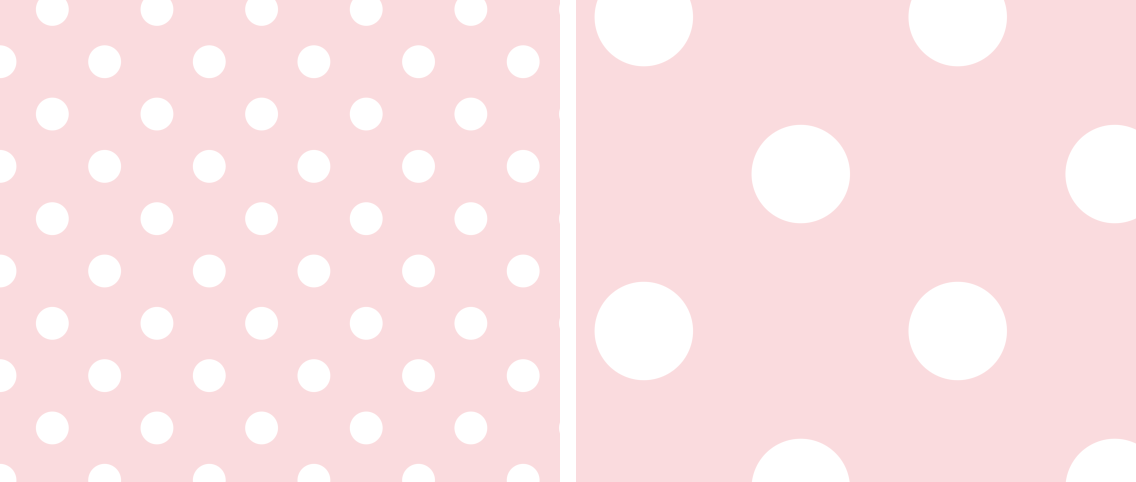
Left: the whole. Right: its middle third, enlarged.
Give the GLSL for this pattern, as a Shadertoy shader.

```glsl
// White polka dots in staggered rows on a flat pale pink ground.

const vec3 PINK = vec3(0.982, 0.860, 0.869);
const vec3 WHITE = vec3(1.0);

// Lengths are fractions of the canvas width.
const float PERIOD = 0.18685;    // spacing of dots along a row
const float RADIUS = 0.0293;
const float TOP_ROW = 0.0168;    // depth of the first row below the top edge

// Signed distance to the nearest dot of a square grid with a dot at the origin.
float dotGrid(vec2 p, float period, float radius) {
    vec2 cell = p - period * round(p / period);
    return length(cell) - radius;
}

// Two square grids, offset by half a period, make the staggered rows.
float staggeredDots(vec2 p, float period, float radius) {
    vec2 halfStep = vec2(0.5 * period, 0.0);
    return min(dotGrid(p - halfStep, period, radius),
               dotGrid(p - halfStep.yx, period, radius));
}

// Coverage of a shape, smoothed over about one pixel.
float coverage(float dist, float pixel) {
    return 1.0 - smoothstep(-0.7 * pixel, 0.7 * pixel, dist);
}

void mainImage(out vec4 fragColor, in vec2 fragCoord) {
    // Measure down from the first row so the layout hangs from the top edge.
    float pixel = 1.0 / iResolution.x;
    vec2 p = vec2(fragCoord.x, iResolution.y - fragCoord.y) * pixel;
    p.y -= TOP_ROW;

    float dots = coverage(staggeredDots(p, PERIOD, RADIUS), pixel);
    fragColor = vec4(mix(PINK, WHITE, dots), 1.0);
}
```
